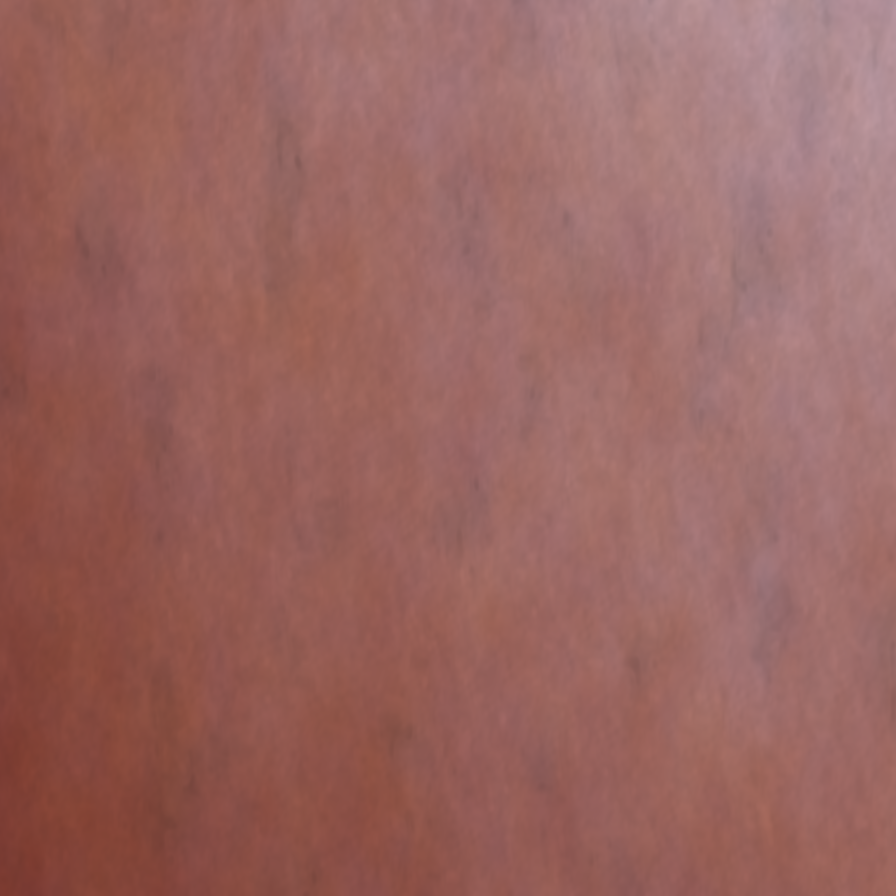
Write a WebGL 1 fragment shader that draws this texture.

```glsl
precision highp float;
uniform vec2 u_resolution;

#define CLOUD_AMOUNT 0.20
#define STREAK_AMOUNT 0.13
#define FIBRE_AMOUNT 0.045
#define GRAIN_AMOUNT 0.040
#define PORE_AMOUNT 0.055
#define SMOKE_AMOUNT 0.07
#define HUE_AMOUNT 0.9
#define GRAIN_LEAN 0.03

const vec3 DARK_RED = vec3(0.485, 0.235, 0.195);
const vec3 WARM_BROWN = vec3(0.61, 0.395, 0.366);
const vec3 PALE_MAUVE = vec3(0.70, 0.56, 0.585);
const vec3 ORANGE_SHIFT = vec3(0.025, 0.005, -0.045);
const vec3 SMOKE_TINT = vec3(1.0, 0.7, 0.5);

float hash(vec2 p) {
  return fract(sin(dot(p, vec2(127.1, 311.7))) * 43758.5453);
}

// Smooth value noise centred on zero
float noise(vec2 p) {
  vec2 cell = floor(p);
  vec2 f = fract(p);
  f = f * f * (3.0 - 2.0 * f);
  float low = mix(hash(cell), hash(cell + vec2(1.0, 0.0)), f.x);
  float high = mix(hash(cell + vec2(0.0, 1.0)), hash(cell + vec2(1.0, 1.0)), f.x);
  return mix(low, high, f.y) - 0.5;
}

// Octaves turned against each other to hide the lattice
float fbm(vec2 p) {
  float sum = 0.0;
  float weight = 0.6;
  for (int i = 0; i < 4; i++) {
    sum += weight * noise(p);
    p = mat2(1.8, 0.6, -0.6, 1.8) * p + 17.3;
    weight *= 0.5;
  }
  return sum;
}

// Three-colour wood ramp
vec3 woodColor(float tone) {
  vec3 lower = mix(DARK_RED, WARM_BROWN, tone / 0.55);
  vec3 upper = mix(WARM_BROWN, PALE_MAUVE, (tone - 0.55) / 0.45);
  return mix(lower, upper, step(0.55, tone));
}

void main() {
  vec2 uv = gl_FragCoord.xy / u_resolution;

  // Light falling from the upper right
  float tone = 0.02 + 0.53 * uv.x + 0.42 * uv.y;
  tone += 0.12 * smoothstep(0.45, 0.0, distance(uv, vec2(1.0)));
  tone += 0.08 * (1.0 - 4.0 * (uv.x - 0.5) * (uv.x - 0.5));

  // Wavering, nearly vertical grain
  vec2 wood = uv;
  wood.x += GRAIN_LEAN * uv.y + 0.012 * noise(uv * vec2(7.0, 5.0));
  wood.x += 0.004 * noise(uv * vec2(40.0, 30.0));

  // Broad clouds and soft streaks
  tone += CLOUD_AMOUNT * fbm(wood * vec2(7.0, 5.0));
  tone += STREAK_AMOUNT * fbm(wood * vec2(30.0, 11.0) + 41.0);

  // Blotches drifting between orange and purple
  float hue = fbm(wood * vec2(11.0, 6.0) + 83.0) + 0.5 * noise(wood * vec2(36.0, 20.0) + 5.0);
  vec3 color = woodColor(clamp(tone, -0.1, 1.05)) + HUE_AMOUNT * hue * ORANGE_SHIFT;

  // Greyish smoky patches
  float smoke = smoothstep(0.02, 0.3, fbm(wood * vec2(15.0, 7.0) + 23.0));
  color *= 1.0 - SMOKE_AMOUNT * smoke * SMOKE_TINT;

  // Fine broken fibres, grain and faint short pores change brightness only
  float shade = FIBRE_AMOUNT * noise(wood * vec2(105.0, 45.0) + 7.0);
  shade += GRAIN_AMOUNT * noise(mat2(0.95, 0.3, -0.3, 0.95) * wood * vec2(190.0, 120.0) + 3.0);
  float pores = noise(wood * vec2(100.0, 50.0) + 61.0);
  shade -= PORE_AMOUNT * (0.35 + smoke) * smoothstep(0.15, 0.5, pores);
  shade += 0.5 * PORE_AMOUNT * smoothstep(0.2, 0.5, -pores);

  gl_FragColor = vec4(color * (1.0 + shade), 1.0);
}
```
